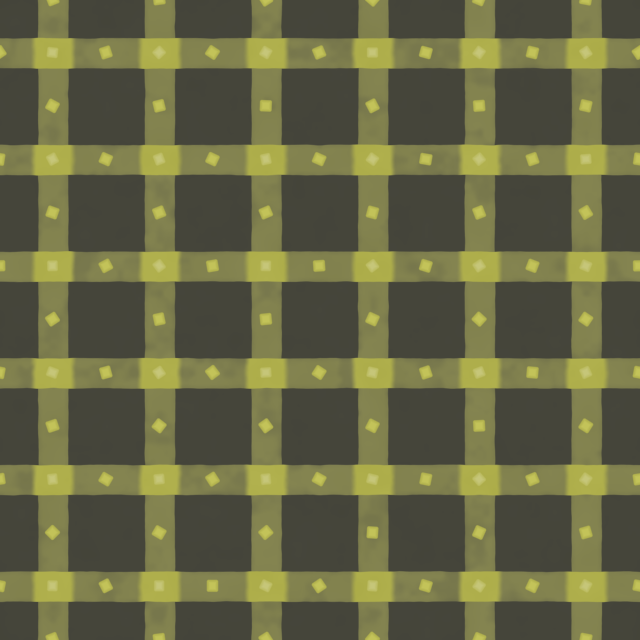
Reproduce this pattern procedurally as a WebGL 1 fragment shader.

```glsl
precision highp float;
// Woven lattice: six by six olive bands on charcoal, with bright crossings and
// small rounded squares, each turned at random, on crossings and between them.
// Bands and squares are distance functions; wrapped value noise adds the wear.

uniform vec2 u_resolution;

const float REPEATS = 6.0;
const float BAND_HALF = 0.141;
const float GLOW_HALF = 0.185;
const vec2 DOT_SHIFT = vec2(-0.008, 0.008);

const vec3 CHARCOAL = vec3(0.270, 0.270, 0.228);
const vec3 OLIVE = vec3(0.512, 0.512, 0.310);
const vec3 STAIN = vec3(0.400, 0.400, 0.280);
const vec3 LIME = vec3(0.690, 0.690, 0.295);
const vec3 DOT_RIM = vec3(0.690, 0.690, 0.300);
const vec3 DOT_CORE = vec3(0.765, 0.765, 0.350);
const vec3 PALE_RIM = vec3(0.735, 0.735, 0.380);
const vec3 PALE_CORE = vec3(0.775, 0.775, 0.475);

float hash(vec2 p) {
  return fract(sin(dot(p, vec2(127.1, 311.7))) * 43758.5453);
}

// Value noise that repeats after a whole number of lattice steps
float wrappedNoise(vec2 p, float period) {
  vec2 cell = floor(p);
  vec2 f = fract(p);
  f = f * f * (3.0 - 2.0 * f);
  vec2 lo = mod(cell, period);
  vec2 hi = mod(cell + 1.0, period);
  return mix(mix(hash(lo), hash(vec2(hi.x, lo.y)), f.x),
             mix(hash(vec2(lo.x, hi.y)), hash(hi), f.x), f.y);
}

float wear(vec2 p, float scale) {
  float period = REPEATS * scale;
  float sum = 0.0;
  float weight = 0.5;
  for (int i = 0; i < 3; i++) {
    sum += weight * wrappedNoise(p * period / REPEATS, period);
    period *= 2.0;
    weight *= 0.5;
  }
  return sum / 0.875;
}

float coverage(float dist, float softness) {
  return 1.0 - smoothstep(-softness, softness, dist);
}

float roundedBox(vec2 p, vec2 halfSize, float radius) {
  vec2 q = abs(p) - halfSize + radius;
  return length(max(q, 0.0)) + min(max(q.x, q.y), 0.0) - radius;
}

// Distance to the randomly turned square at the centre of each unit cell
float turnedSquare(vec2 p, float halfSize, float seed) {
  vec2 id = mod(floor(p), REPEATS) + seed;
  vec2 local = fract(p) - 0.5 - DOT_SHIFT;
  float angle = 1.5708 * hash(id);
  float c = cos(angle);
  float s = sin(angle);
  local = mat2(c, -s, s, c) * local;
  float stretch = 0.10 * (hash(id + 7.3) - 0.5);
  return roundedBox(local, halfSize * vec2(1.0 + stretch, 1.0 - stretch), 0.018);
}

vec3 paintDot(vec3 under, float dist, vec3 rim, vec3 core, float softness) {
  vec3 fill = mix(rim, core, smoothstep(0.0, 0.035, -dist));
  return mix(under, fill, coverage(dist, softness));
}

// Band colour: patchy stains, gathered toward the edges
vec3 bandColor(vec2 p, float edgeDist) {
  float patches = smoothstep(0.52, 0.82, wear(p, 4.0));
  float rim = smoothstep(-0.05, 0.0, edgeDist) * wear(p + 2.0, 8.0);
  vec3 color = OLIVE + 0.025 * (wear(p + 1.0, 3.0) - 0.5);
  return mix(color, STAIN, clamp(0.40 * patches + 0.30 * rim, 0.0, 1.0));
}

void main() {
  vec2 p = gl_FragCoord.xy / u_resolution * REPEATS;
  float pixel = REPEATS / min(u_resolution.x, u_resolution.y);
  float softness = max(0.008, 0.75 * pixel);

  // Bands with slightly uneven edges
  vec2 fromAxis = abs(fract(p) - 0.5);
  float wobble = 0.012 * (wear(p, 8.0) - 0.5);
  vec2 band = fromAxis - BAND_HALF + wobble;
  float across = coverage(band.y, softness);
  float upright = coverage(band.x, softness);

  vec3 color = CHARCOAL + 0.008 * (wear(p, 5.0) - 0.5);
  color = mix(color, bandColor(p, band.x), upright);
  color = mix(color, bandColor(p, band.y), across);

  // Bright crossings that fade sideways along the horizontal bands
  float glow = coverage(fromAxis.x - GLOW_HALF + 2.0 * wobble, 0.035);
  vec3 lime = LIME + 0.03 * (wear(p, 4.0) - 0.5);
  color = mix(color, lime, across * glow * 0.97);

  // Squares halfway along the bands, then paler ones on the crossings
  float onAcross = turnedSquare(p + vec2(0.5, 0.0), 0.055, 11.0);
  float onUpright = turnedSquare(p + vec2(0.0, 0.5), 0.055, 23.0);
  float onCrossing = turnedSquare(p, 0.050, 37.0);
  color = paintDot(color, min(onAcross, onUpright), DOT_RIM, DOT_CORE, softness);
  color = paintDot(color, onCrossing, PALE_RIM, PALE_CORE, softness);

  gl_FragColor = vec4(color, 1.0);
}
```
